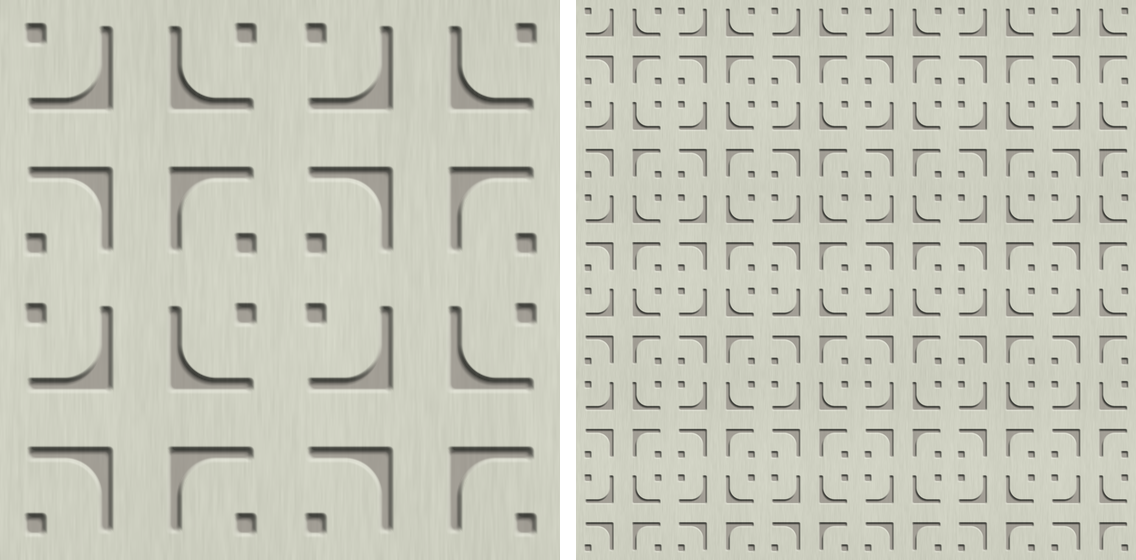
Left: one tile. Right: repeated 3 by 3.
Give the GLSL for this pattern, as a WebGL 2 fragment shader.

```glsl
#version 300 es
precision highp float;

uniform vec2 u_resolution;
out vec4 outColor;

const float REPEATS = 2.0;             // tiles across and down
const vec3 PLATE = vec3(0.808, 0.815, 0.757);
const vec3 FLOOR = vec3(0.635, 0.620, 0.585);
const vec3 GLINT = vec3(0.880, 0.885, 0.835);
const vec3 SHADE = vec3(0.215, 0.220, 0.200);
const vec2 LIGHT = vec2(0.46, 0.88);   // towards the light
// Lengths below are in tiles, measured from the tile centre.
const float HOLE_CENTRE = 0.375;
const float HOLE_HALF = 0.045;
const float ANGLE_NEAR = 0.093;        // outer corner of the angle slot
const float ANGLE_FAR = 0.409;         // ends of its arms
const float ARM_EDGE = 0.153;          // inner edge of its arms
const float FILLET = 0.118;
const float CORNER = 0.020;
const float BEVEL = 0.020;
const float SHADOW_REACH = 0.017;
const float SHADOW_DEPTH = 0.42;
const float BRUSH = 0.058;
const float SHEEN = 0.007;
const float TAU = 6.2831853;

float hash(vec2 p) {
    vec3 h = fract(p.xyx * vec3(0.1031, 0.1030, 0.0973));
    h += dot(h, h.yzx + 33.33);
    return fract((h.x + h.y) * h.z);
}

// Value noise that wraps over the unit square
float wrappedNoise(vec2 uv, vec2 cells) {
    vec2 g = uv * cells;
    vec2 i = floor(g);
    vec2 f = smoothstep(0.0, 1.0, fract(g));
    vec2 a = mod(i, cells);
    vec2 b = mod(i + 1.0, cells);
    float low = mix(hash(a), hash(vec2(b.x, a.y)), f.x);
    float high = mix(hash(vec2(a.x, b.y)), hash(b), f.x);
    return mix(low, high, f.y);
}

float smoothMax(float a, float b, float k) {
    float h = max(k - abs(a - b), 0.0) / k;
    return max(a, b) + 0.25 * k * h * h;
}

float softBox(vec2 p, float halfSize) {
    vec2 d = abs(p) - halfSize;
    return smoothMax(d.x, d.y, CORNER);
}

// Signed distance to the cut-outs, negative inside
float cutDistance(vec2 p) {
    vec2 q = abs(fract(p) - 0.5);
    float hole = softBox(q - HOLE_CENTRE, HOLE_HALF);
    float slot = softBox(q - 0.5 * (ANGLE_NEAR + ANGLE_FAR),
                         0.5 * (ANGLE_FAR - ANGLE_NEAR));
    vec2 e = ARM_EDGE + FILLET - q;
    float panel = length(max(e, 0.0)) + min(max(e.x, e.y), 0.0) - FILLET;
    return min(hole, smoothMax(slot, -panel, CORNER));
}

// 0 on the plate, 1 on the recessed floor
float cutDepth(vec2 p) {
    return smoothstep(0.0, BEVEL, -cutDistance(p));
}

float brushedGrain(vec2 uv) {
    float grain = 0.45 * wrappedNoise(uv, vec2(256.0, 18.0));
    grain += 0.30 * wrappedNoise(uv, vec2(360.0, 44.0));
    grain += 0.25 * wrappedNoise(uv, vec2(110.0, 9.0));
    return grain - 0.5;
}

void main() {
    vec2 uv = gl_FragCoord.xy / u_resolution;
    vec2 p = uv * REPEATS;
    vec2 toLight = normalize(LIGHT);

    // Slope of the bevelled walls
    vec2 step1 = vec2(0.003, 0.0);
    vec2 slope = vec2(cutDepth(p + step1.xy) - cutDepth(p - step1.xy),
                      cutDepth(p + step1.yx) - cutDepth(p - step1.yx));
    float lit = dot(slope, toLight) * BEVEL / (2.0 * step1.x);

    // Recess with the shadow cast by its rim
    float depth = cutDepth(p);
    float shadow = depth * (1.0 - cutDepth(p + toLight * SHADOW_REACH));
    vec3 color = mix(PLATE, FLOOR * (1.0 - SHADOW_DEPTH * shadow), depth);
    color = mix(color, GLINT, clamp(lit * 0.75, 0.0, 0.9));
    color = mix(color, SHADE, clamp(-lit * 0.80, 0.0, 0.9));

    // Brushed grain and broad sheen
    float sheen = cos(TAU * (uv.y - 0.5)) + 0.6 * sin(TAU * (2.0 * uv.x + 0.1))
                + 0.4 * sin(TAU * (5.0 * uv.x + 0.3));
    color += (BRUSH * brushedGrain(uv) + SHEEN * sheen) * (1.0 - 0.5 * depth);
    outColor = vec4(color, 1.0);
}
```
